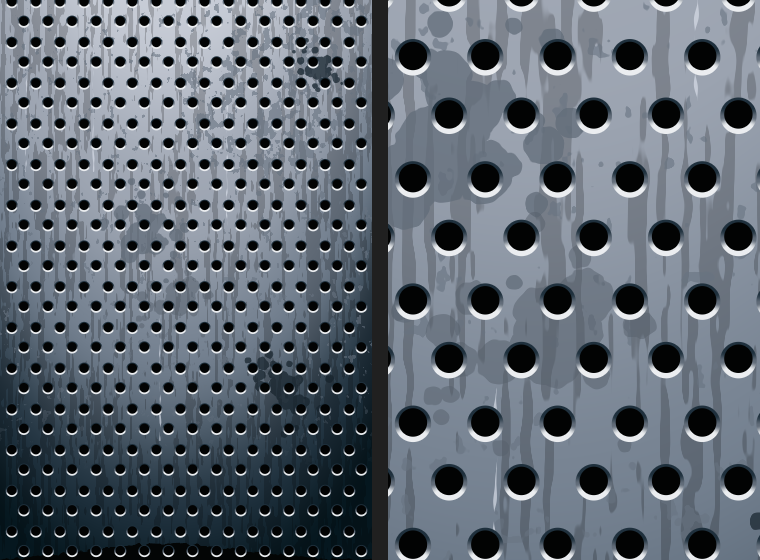
Left: the whole. Right: its middle third, enlarged.
A Shadertoy shader for this texture:

```glsl
// Perforated steel sheet: two interleaved lattices of bevelled holes punched
// through a shaded plate, weathered by noise streaks, flakes, scratches and
// scattered stains. Lengths are fractions of the canvas width (1 x 1.5 sheet).

#define PITCH vec2(0.0648, 0.10908)      // spacing inside one lattice
#define FIRST_HOLE vec2(0.0317, 0.0762)  // lowest left hole of lattice 0
#define STAGGER vec2(0.0324, -0.0522)    // offset of lattice 1
#define COLUMNS 15.0
#define RIM_RADIUS 0.0163
#define HOLE_RADIUS 0.0127
#define STREAKS 0.60                     // threshold, lower = more streaks
#define FLAKES 0.74                      // threshold, lower = more flakes
#define DROPS 30

const vec3 PALE = vec3(0.78, 0.80, 0.84);
const vec3 SILVER = vec3(0.62, 0.65, 0.70);
const vec3 SLATE = vec3(0.45, 0.50, 0.56);
const vec3 STEEL = vec3(0.12, 0.19, 0.24);
const vec3 DEEP = vec3(0.02, 0.09, 0.12);
const vec3 SOOT = vec3(0.01, 0.02, 0.02);

float hash(vec2 p) {
    vec3 q = fract(p.xyx * vec3(0.1031, 0.1030, 0.0973));
    q += dot(q, q.yzx + 33.33);
    return fract((q.x + q.y) * q.z);
}

float noise(vec2 p) {
    vec2 i = floor(p), f = fract(p);
    f = f * f * (3.0 - 2.0 * f);
    return mix(mix(hash(i), hash(i + vec2(1, 0)), f.x),
               mix(hash(i + vec2(0, 1)), hash(i + vec2(1, 1)), f.x), f.y);
}

float fbm(vec2 p) {
    return 0.55 * noise(p) + 0.3 * noise(p * 2.1 + 17.0) + 0.15 * noise(p * 4.3 + 41.0);
}

// Antialiased coverage of a signed distance
float cover(float d) {
    return clamp(0.5 - d * iResolution.x, 0.0, 1.0);
}

// Drops shrinking outward from a centre
float splat(vec2 p, vec2 centre, float spread, float seed) {
    float d = 1.0;
    for (int i = 0; i < DROPS; i++) {
        float k = float(i) / float(DROPS);
        float angle = 6.2832 * hash(vec2(float(i), seed));
        float size = spread * mix(0.34, 0.08, sqrt(k)) * (0.5 + 0.6 * hash(vec2(seed, float(i) + 9.0)));
        vec2 drop = centre + spread * k * 1.2 * vec2(cos(angle), sin(angle));
        d = min(d, length(p - drop) - size);
    }
    return cover(d + 0.003 * (noise(p * 150.0) - 0.5));
}

// Base shading: bright upper middle, falling to dark sides and foot
vec3 plate(vec2 p) {
    float t = 1.0 - p.y / 1.5, dx = p.x - 0.46;
    float d = t + 1.6 * dx * dx * (1.0 - 0.6 * t);
    vec3 col = mix(PALE, SILVER, smoothstep(0.0, 0.38, d));
    col = mix(col, SLATE, smoothstep(0.36, 0.68, d));
    col = mix(col, STEEL, smoothstep(0.62, 0.95, d));
    return mix(col, DEEP, smoothstep(0.9, 1.08, d));
}

vec3 weather(vec3 col, vec2 p) {
    // Vertical run marks, denser toward the sides
    float side = smoothstep(0.1, 0.5, abs(p.x - 0.45));
    float run = 0.65 * noise(vec2(p.x * 105.0, p.y * 5.0))
              + 0.35 * noise(vec2(p.x * 210.0, p.y * 38.0));
    float streak = smoothstep(-0.02, 0.02, run - STREAKS + 0.13 * side);
    col *= 1.0 - 0.2 * streak;

    // Flaked coating, gathered in the upper right
    float patchy = max(0.0, 1.0 - length((p - vec2(0.8, 1.26)) / vec2(0.36, 0.3)));
    float flake = fbm(p * vec2(60.0, 48.0)) + 0.42 * sqrt(patchy) * noise(p * 11.0 + 5.0);
    col = mix(col, SLATE * 0.9, 0.6 * smoothstep(-0.02, 0.02, flake - FLAKES) * smoothstep(0.2, 0.6, p.y));

    // Broken pale scratches
    for (int i = 0; i < 4; i++) {
        float n = float(i);
        float top = 1.38 - fract(0.36 * n * (n - 1.0));
        float x = 0.07 + 0.18 * n + 0.004 * (noise(vec2(n, p.y * 30.0)) - 0.5);
        float width = 0.0035 * (noise(vec2(n + 7.0, p.y * 65.0)) - 0.28);
        float span = step(p.y, top) * step(top - 0.34, p.y);
        col = mix(col, PALE * 1.08, 0.7 * span * cover(abs(p.x - x) - width));
    }

    // Grey blot and dark stains
    col = mix(col, SLATE * 0.85, 0.75 * splat(p, vec2(0.38, 0.865), 0.13, 3.0));
    col = mix(col, SLATE * 0.75, 0.5 * splat(p, vec2(0.47, 0.70), 0.11, 8.0));
    col = mix(col, STEEL * 0.8, 0.75 * splat(p, vec2(0.85, 1.315), 0.07, 5.0));
    col = mix(col, STEEL * 0.7, 0.7 * splat(p, vec2(0.77, 0.46), 0.11, 12.0));

    // Soot along the foot
    float bulge = (p.x - 0.45) / 0.28;
    float soot = 0.045 * exp(-bulge * bulge) + 0.014 * (fbm(p * 70.0) - 0.5);
    return mix(col, SOOT, cover(p.y - soot));
}

vec3 punch(vec3 col, vec2 p) {
    for (int k = 0; k < 2; k++) {
        vec2 q = p - FIRST_HOLE - float(k) * STAGGER;
        vec2 id = round(q / PITCH);
        id.x = clamp(id.x, 0.0, COLUMNS - 1.0);
        q -= id * PITCH;
        float r = length(q), facing = q.y / max(r, 0.0001);
        vec3 rim = mix(vec3(0.92, 0.93, 0.94), SLATE * 0.85, smoothstep(-0.65, -0.1, facing));
        rim = mix(rim, STEEL, smoothstep(-0.1, 0.5, facing));
        col = mix(col, rim, cover(r - RIM_RADIUS));
        col = mix(col, SOOT * 0.6, cover(length(q - vec2(0.0, 0.0012)) - HOLE_RADIUS));
    }
    return col;
}

void mainImage(out vec4 fragColor, in vec2 fragCoord) {
    vec2 p = fragCoord / iResolution.xy * vec2(1.0, 1.5);
    fragColor = vec4(punch(weather(plate(p), p), p), 1.0);
}
```
